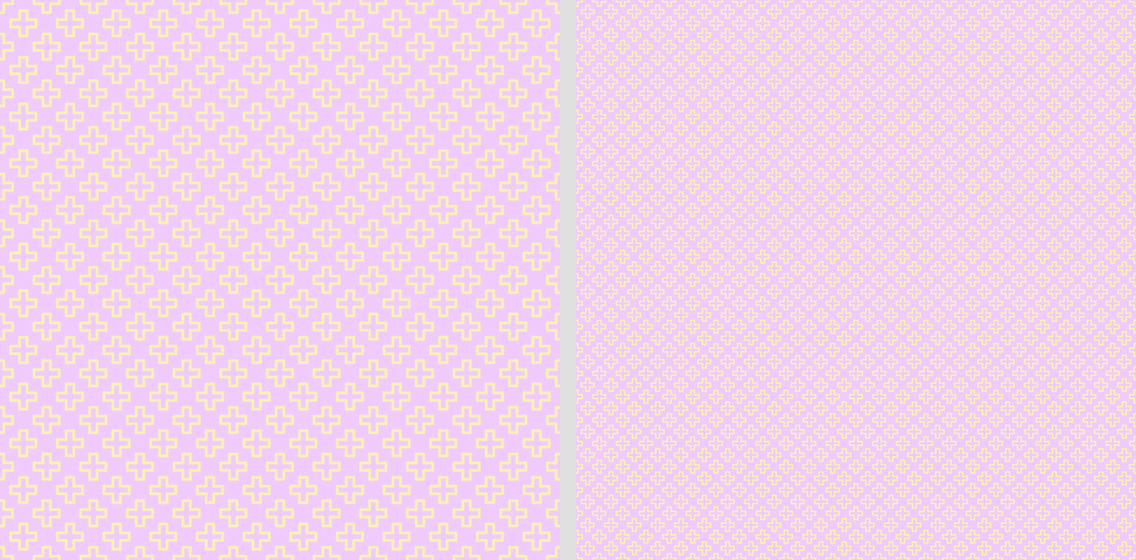
Left, the tile; right, the same tile 2 across and 2 down.
A Shadertoy shader for this pattern:

```glsl
// Staggered grid of soft yellow outlined plus signs on mottled pale lilac.

float hash(vec2 p) {
    vec3 q = fract(p.xyx * vec3(0.1031, 0.1030, 0.0973));
    q += dot(q, q.yzx + 33.33);
    return fract((q.x + q.y) * q.z);
}

// Value noise that wraps after the given number of cells.
float wrapNoise(vec2 uv, float cells) {
    vec2 p = uv * cells;
    vec2 i = floor(p), f = fract(p);
    f = f * f * (3.0 - 2.0 * f);
    vec2 a = mod(i, cells), b = mod(i + 1.0, cells);
    return mix(mix(hash(a), hash(vec2(b.x, a.y)), f.x),
               mix(hash(vec2(a.x, b.y)), hash(b), f.x), f.y);
}

// Signed distance to a plus: arm.x is its reach, arm.y its half width.
float plusDistance(vec2 p, vec2 arm) {
    p = abs(p);
    p = p.y > p.x ? p.yx : p;
    vec2 q = p - arm;
    float k = max(q.x, q.y);
    vec2 w = k > 0.0 ? q : vec2(arm.y - p.x, -k);
    return sign(k) * length(max(w, 0.0));
}

void mainImage(out vec4 fragColor, in vec2 fragCoord) {
    const float repeats = 12.0;
    vec2 uv = fragCoord / iResolution.xy;
    vec2 cell = uv * repeats;
    float pixel = repeats / min(iResolution.x, iResolution.y);

    // Two interleaved lattices, half a repeat apart
    vec2 arm = vec2(0.270, 0.080);
    float corners = plusDistance(fract(cell + 0.5) - 0.5, arm);
    float centres = plusDistance(fract(cell) - 0.5, arm);
    float edge = min(abs(corners), abs(centres));

    // Soft stroke with slightly uneven strength
    float blur = max(0.021, 0.6 * pixel);
    float line = 1.0 - smoothstep(0.029 - blur, 0.029 + blur, edge);
    line *= 0.86 + 0.14 * wrapNoise(uv + 0.37, 128.0);

    // Faint mottling of the ground, a little stronger near the strokes
    float grain = wrapNoise(uv, 192.0);
    float halo = 1.0 - smoothstep(0.03, 0.11, edge);
    vec3 lilac = mix(vec3(0.94, 0.785, 1.0), vec3(0.94, 0.815, 0.96),
                     grain * (0.5 + 0.5 * halo));

    vec3 yellow = vec3(0.98, 0.96, 0.69);
    fragColor = vec4(mix(lilac, yellow, line), 1.0);
}
```
